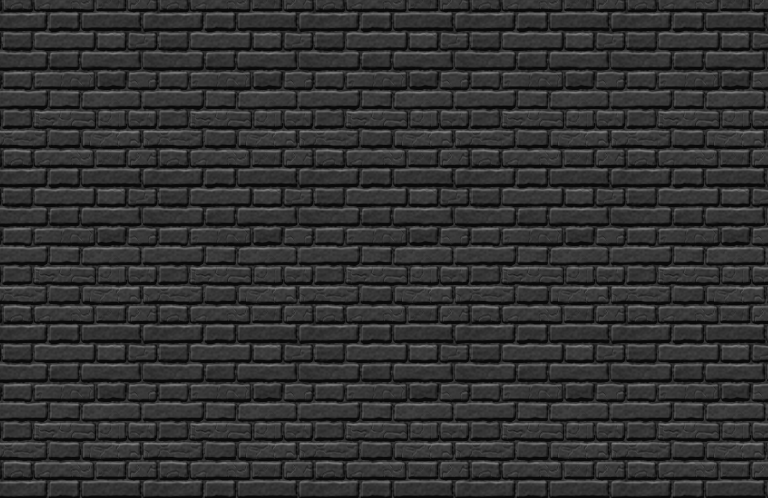
Give the GLSL for this texture, as a Shadertoy shader.

```glsl
#define TILE 0.3133               // tile side, in canvas heights
#define ROWS 8.0                  // brick rows per tile
#define UNITS 5.0                 // short-brick widths per tile
#define OFFSET vec2(0.10, 0.615)  // tile phase, in rows
#define GAP 0.085                 // half mortar width, in rows
#define CORNER 0.12
#define FACE 0.212
#define MORTAR 0.19
#define RELIEF 0.27
#define LIGHT vec2(0.28, 0.96)    // direction in which light travels

float hash(vec2 p) {
    return fract(sin(dot(p, vec2(127.1, 311.7))) * 43758.5453);
}

// Value noise that wraps at the tile border; freq is a whole number
float noise(vec2 p, float freq) {
    p *= freq;
    vec2 cell = floor(p), f = fract(p);
    f = f * f * (3.0 - 2.0 * f);
    float period = ROWS * freq;
    vec2 a = mod(cell, period), b = mod(cell + 1.0, period);
    return mix(mix(hash(a), hash(vec2(b.x, a.y)), f.x),
               mix(hash(vec2(a.x, b.y)), hash(b), f.x), f.y);
}

// Position of a vertical joint, slightly displaced
float joint(float index, float row) {
    return index + 0.08 * (hash(vec2(mod(index, UNITS) + 31.0, row)) - 0.5);
}

// x: signed distance to the brick, y: brick seed, z: row within the tile
vec3 brick(vec2 q) {
    q += 0.07 * (vec2(noise(q, 2.0), noise(q + 3.3, 3.0)) - 0.5);
    float row = mod(floor(q.y), ROWS);
    bool evenRow = mod(row, 2.0) < 0.5;
    float unit = ROWS / UNITS;
    float u = q.x / unit - (evenRow ? 0.5 : 0.0);
    float start = floor(u);
    int k = int(mod(start, UNITS));

    // Even rows: short, long, long. Odd rows: short, long, short, short.
    bool isLong = evenRow ? k != 1 : (k == 1 || k == 2);
    bool rightHalf = evenRow ? (k == 3 || k == 0) : k == 2;
    if (rightHalf) start -= 1.0;
    float left = joint(start, row);
    float right = joint(start + (isLong ? 2.0 : 1.0), row);

    float seed = hash(vec2(mod(start, UNITS) + 7.0, row));
    vec2 center = vec2(0.5 * (left + right) * unit, 0.5 + 0.04 * (seed - 0.5));
    vec2 halfSize = vec2(0.5 * (right - left) * unit, 0.5) - GAP;
    vec2 e = abs(vec2(u * unit, fract(q.y)) - center) - halfSize + CORNER;
    float d = length(max(e, 0.0)) + min(max(e.x, e.y), 0.0) - CORNER;
    return vec3(d, seed, row);
}

// Raised bricks with lumps, grain and a few wrinkles
float height(vec2 q) {
    vec3 b = brick(q);
    float body = smoothstep(0.07, -0.11, b.x);
    float lumps = 0.22 * noise(q, 3.0) + 0.13 * noise(q, 7.0);
    float crease = abs(noise(q + 1.7, 2.0) + 0.3 * noise(q, 5.0) - 0.65);
    float wrinkles = (1.0 - smoothstep(0.0, 0.1, crease)) * smoothstep(0.35, 0.9, b.y);
    return body * (1.0 - 0.22 * wrinkles) + lumps;
}

void mainImage(out vec4 fragColor, in vec2 fragCoord) {
    // Row units, measured downwards from the top
    float scale = ROWS / (TILE * iResolution.y);
    vec2 q = vec2(fragCoord.x, iResolution.y - fragCoord.y) * scale - OFFSET;
    vec3 b = brick(q);

    // Base tones
    float grain = noise(q, 9.0) - 0.5;
    float face = FACE + 0.035 * (b.y - 0.5) + 0.045 * grain
               + 0.03 * (noise(q, 1.0) - 0.5);
    if (b.z == 4.0) face += 0.022;
    float mortar = MORTAR + 0.12 * grain;
    float aa = max(0.02, 0.6 * scale);
    float tone = mix(mortar, face, smoothstep(aa, -aa, b.x));

    // Dark crevice around each brick
    tone -= 0.085 * (1.0 - smoothstep(0.0, 0.08, abs(b.x - 0.035)));

    // Light from above, broken up along the edges
    float reach = max(0.05, 0.6 * scale);
    vec2 stepAlong = LIGHT * reach;
    float slope = height(q + stepAlong) - height(q - stepAlong);
    float wear = 0.75 + 0.6 * noise(q + 5.1, 2.0);
    tone += RELIEF * slope * wear * (0.05 / reach);

    fragColor = vec4(vec3(clamp(tone, 0.035, 0.56)), 1.0);
}
```
